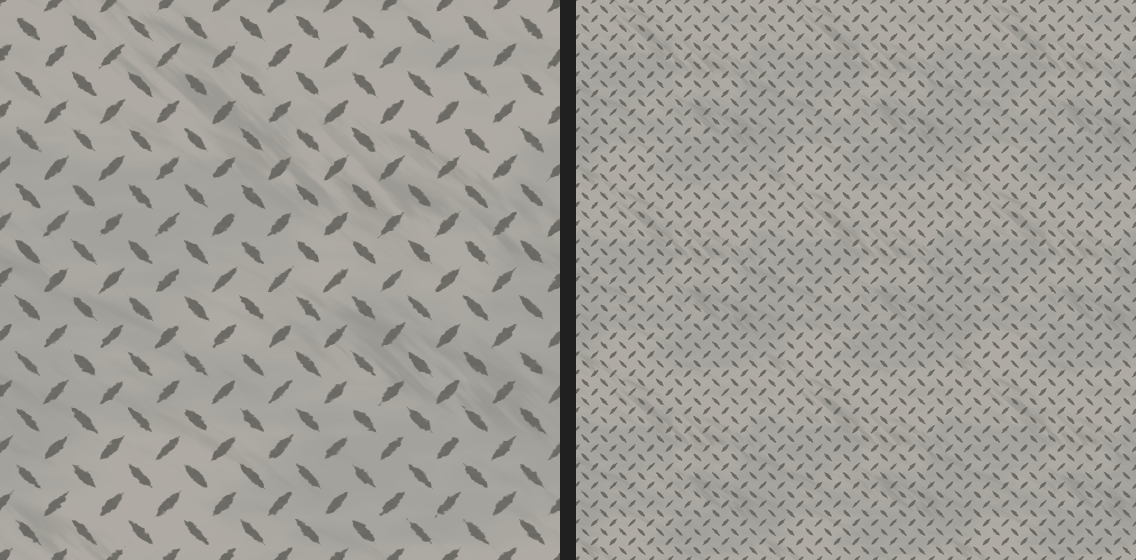
Left: one tile. Right: repeated 3 by 3.
Write a WebGL 2 fragment shader that draws this texture.

```glsl
#version 300 es
precision highp float;

uniform vec2 u_resolution;
out vec4 fragColor;

const float REPEATS = 10.0;
const vec2 LENS_HALF_SIZE = vec2(0.295, 0.082);
const vec3 WARM_STEEL = vec3(0.685, 0.670, 0.643);
const vec3 COOL_STEEL = vec3(0.638, 0.635, 0.613);
const vec3 SMUDGE = vec3(0.570, 0.566, 0.545);
const vec3 LUG = vec3(0.425, 0.418, 0.396);

float hash(vec2 p, float seed) {
    vec3 q = fract(vec3(p.xyx + seed) * vec3(0.1031, 0.1030, 0.0973));
    q += dot(q, q.yzx + 33.33);
    return fract((q.x + q.y) * q.z);
}

// Value noise whose lattice wraps after "period" cells.
float wrapNoise(vec2 uv, vec2 period, float seed) {
    vec2 p = uv * period;
    vec2 cell = floor(p);
    vec2 f = p - cell;
    f = f * f * (3.0 - 2.0 * f);
    vec2 a = mod(cell, period);
    vec2 b = mod(cell + 1.0, period);
    float low = mix(hash(a, seed), hash(vec2(b.x, a.y), seed), f.x);
    float high = mix(hash(vec2(a.x, b.y), seed), hash(b, seed), f.x);
    return mix(low, high, f.y);
}

float wrapFbm(vec2 uv, vec2 period, float seed) {
    float sum = 0.0;
    float weight = 0.5;
    for (int i = 0; i < 5; i++) {
        sum += weight * wrapNoise(uv, period, seed + float(i) * 7.0);
        period *= 2.0;
        weight *= 0.5;
    }
    return sum / 0.96875;
}

// Signed distance to a pointed oval along the x axis.
float lensDistance(vec2 p, vec2 halfSize) {
    float t = p.x / halfSize.x;
    float slope = 2.0 * halfSize.y * t / halfSize.x;
    return (abs(p.y) - halfSize.y * (1.0 - t * t)) / sqrt(1.0 + slope * slope);
}

// Coverage of one grid of lugs; "slant" is +1 for rising, -1 for falling.
float lugGrid(vec2 grid, float slant, float rough, float softness, float seed) {
    vec2 id = mod(floor(grid), REPEATS);
    vec2 p = fract(grid) - 0.5;
    vec2 along = vec2(1.0, slant) * 0.70711;
    vec2 local = vec2(dot(p, along), dot(p, vec2(-along.y, along.x)));
    vec2 vary = vec2(hash(id, seed), hash(id, seed + 5.0)) - 0.5;
    vec2 halfSize = LENS_HALF_SIZE * (1.0 + vary * vec2(0.08, 0.22));
    float d = lensDistance(local, halfSize) + rough;
    return 1.0 - smoothstep(-softness, softness, d);
}

// Broad clouds, level brushing and slanted scuffs; sheared axes still wrap.
vec3 wornSteel(vec2 uv) {
    vec2 scuffAxes = vec2(uv.x + uv.y, uv.y);
    vec2 bandAxes = vec2(uv.x + 2.0 * uv.y, uv.y);
    float clouds = wrapFbm(uv, vec2(3.0, 5.0), 11.0);
    float brushed = wrapFbm(uv, vec2(5.0, 22.0), 37.0);
    float cool = smoothstep(0.38, 0.66, clouds * 0.72 + brushed * 0.28);

    float scuffs = wrapFbm(scuffAxes, vec2(36.0, 12.0), 53.0);
    float bands = wrapFbm(bandAxes, vec2(5.0, 3.0), 71.0);
    float smudge = smoothstep(0.46, 0.72, bands) * smoothstep(0.34, 0.68, scuffs);

    vec3 steel = mix(WARM_STEEL, COOL_STEEL, cool);
    return mix(steel, SMUDGE, smudge * 0.65);
}

void main() {
    vec2 uv = gl_FragCoord.xy / u_resolution;
    vec2 grid = uv * REPEATS;
    float pixel = REPEATS / min(u_resolution.x, u_resolution.y);
    float softness = max(0.018, pixel);

    // Ragged lug edges
    float coarse = wrapNoise(uv, vec2(120.0, 160.0), 83.0) - 0.5;
    float fine = wrapNoise(uv, vec2(230.0, 290.0), 97.0) - 0.5;
    float rough = coarse * 0.040 + fine * 0.024;

    // Falling lugs at cell centres, rising lugs at cell corners
    float falling = lugGrid(grid, -1.0, rough, softness, 3.0);
    float rising = lugGrid(grid + 0.5, 1.0, rough, softness, 19.0);
    float lugs = max(falling, rising);

    vec3 lugColour = LUG * (1.0 + 0.06 * coarse);
    fragColor = vec4(mix(wornSteel(uv), lugColour, lugs), 1.0);
}
```
